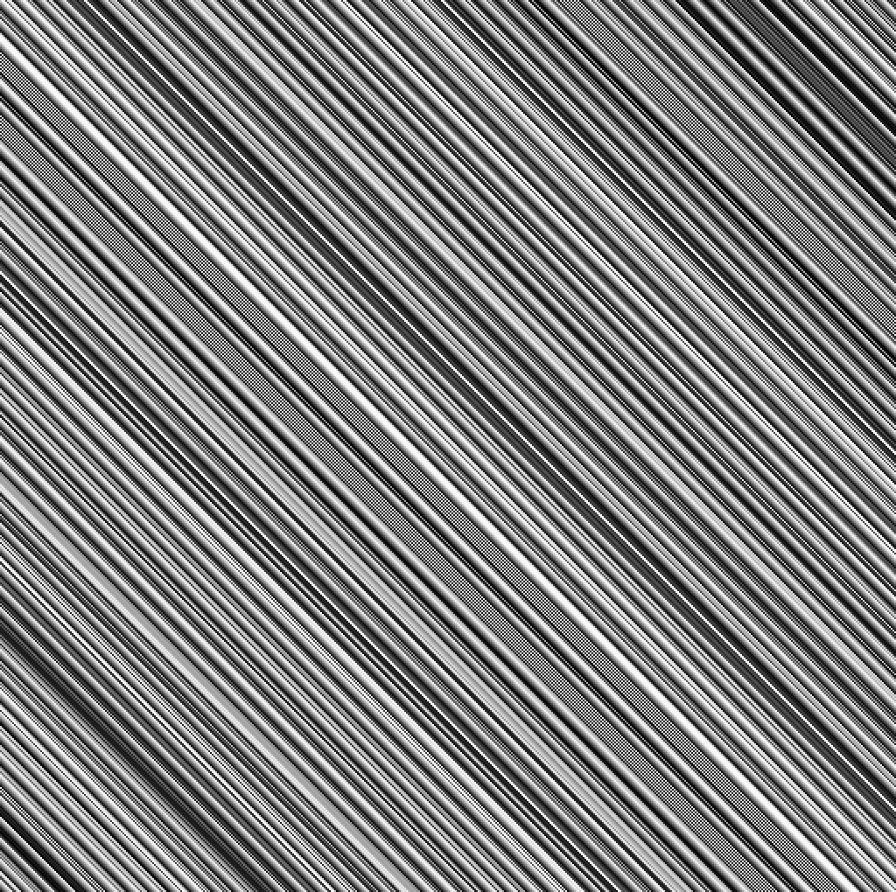
Give the GLSL for this pattern, as a Shadertoy shader.

```glsl
const vec2 GRID = vec2(512.0, 510.0);  // square cells across and up
const float PERIOD = 12.0;             // diagonal lines per stripe
const float RAMP = 7.0;                // lines taken by the gradient

const float CHECKER = 0.0;
const float DARK = 1.0;
const float PALE = 2.0;
const float WHITE_CORE = 3.0;
const float GRADIENT = 4.0;

// Stripe index and style of the stronger bands
const vec2 ACCENTS[10] = vec2[10](
    vec2(12.0, DARK), vec2(19.0, PALE), vec2(29.0, WHITE_CORE),
    vec2(32.0, PALE), vec2(36.0, CHECKER), vec2(39.0, CHECKER),
    vec2(46.0, WHITE_CORE), vec2(63.0, WHITE_CORE),
    vec2(69.0, CHECKER), vec2(77.0, DARK));

float hash(float n) {
    n = fract(n * 0.1031);
    n *= n + 33.33;
    return fract(n * (n + n));
}

float stripeStyle(float stripe) {
    float style = GRADIENT;
    for (int i = 0; i < ACCENTS.length(); i++) {
        if (abs(ACCENTS[i].x - stripe) < 0.5) style = ACCENTS[i].y;
    }
    return style;
}

// Scattered light and dark lines of uneven strength
float fineTone(float line, float bias) {
    float side = hash(line + 401.0) < 0.5 ? -1.0 : 1.0;
    float strength = mix(0.12, 0.47, hash(line + 211.0));
    return clamp(0.5 + side * strength + bias, 0.03, 0.97);
}

// Rising gradient, bent lighter or darker, followed by fine lines
float gradientTone(float line, float k, float bias) {
    if (k >= RAMP) return fineTone(line, bias);
    float rise = pow(k / (RAMP - 1.0), exp2(-2.0 * bias));
    return mix(0.03, 0.97, rise);
}

// Grey of one diagonal line
float lineTone(float line) {
    float stripe = floor(line / PERIOD);
    float k = line - stripe * PERIOD;
    float style = stripeStyle(stripe);
    float grain = hash(line + 83.0);

    if (style == CHECKER) return mix(0.08, 0.92, mod(line, 2.0));
    if (style == DARK) return 0.03 + 0.5 * grain;
    if (style == PALE) return 0.45 + 0.5 * grain;
    if (style == WHITE_CORE) {
        float fromCore = abs(k - 0.5 * (PERIOD - 1.0));
        return fromCore < 1.0 ? 0.97 : 0.04 + 0.4 * grain;
    }
    float bias = 0.2 * (hash(floor(stripe / 2.0) + 5.0) - 0.5);
    return gradientTone(line, k, bias);
}

void mainImage(out vec4 fragColor, in vec2 fragCoord) {
    vec2 p = fragCoord / iResolution.xy * GRID - 0.5;
    vec2 cell = floor(p);
    float line = cell.x + cell.y;

    // Soft edges between neighbouring cells
    float blur = min(0.45, 0.5 * GRID.y / iResolution.y);
    vec2 t = smoothstep(0.5 - blur, 0.5 + blur, p - cell);
    float middle = lineTone(line + 1.0);
    float lower = mix(lineTone(line), middle, t.x);
    float upper = mix(middle, lineTone(line + 2.0), t.x);

    fragColor = vec4(vec3(mix(lower, upper, t.y)), 1.0);
}
```
